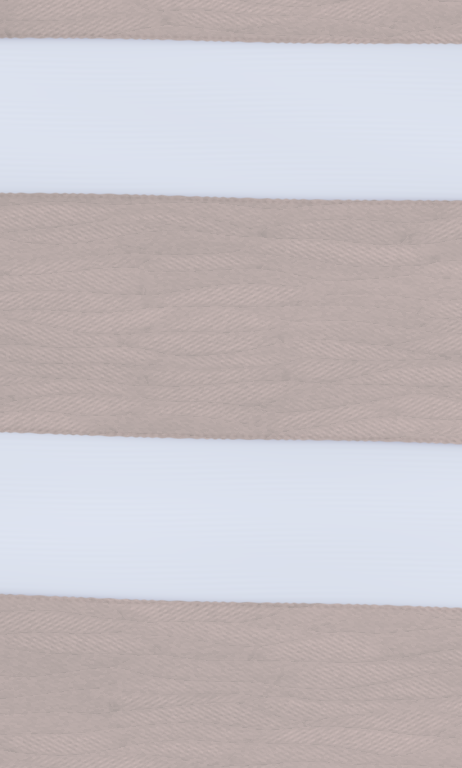
Reproduce this texture procedurally as a Shadertoy shader.

```glsl
// Zebra blind: woven taupe bands alternating with pale sheer gaps, hanging slightly askew.
// Stretched cellular noise shapes the slubs of the weave, crossed sines draw the twill,
// and a signed distance to the nearest gap gives the hems and shadows.

vec2 hash2(vec2 p) {
    vec3 q = fract(p.xyx * vec3(0.1031, 0.1030, 0.0973));
    q += dot(q, q.yzx + 33.33);
    return fract((q.xx + q.yz) * q.zy);
}

// x: distance to the cell border, y: height above the cell centre, z: cell random
vec3 cellular(vec2 p) {
    vec2 base = floor(p);
    float nearest = 9.0, second = 9.0, height = 0.0, id = 0.0;
    for (int j = -1; j <= 1; j++)
    for (int i = -1; i <= 1; i++) {
        vec2 cell = base + vec2(i, j);
        vec2 rnd = hash2(cell + 40.0);
        vec2 d = p - cell - 0.1 - 0.8 * rnd;
        float dist = length(d);
        if (dist < nearest) {
            second = nearest;
            nearest = dist;
            height = d.y;
            id = fract(rnd.x * 7.3 + rnd.y * 5.1);
        } else {
            second = min(second, dist);
        }
    }
    return vec3(second - nearest, height, id);
}

vec3 wovenBand(vec2 p) {
    // long wavy slubs
    vec2 bent = p + vec2(0.0, 0.005 * sin(p.x * 13.0 + p.y * 21.0)
                            + 0.003 * sin(p.x * 29.0 - p.y * 47.0));
    vec3 slub = cellular(bent * vec2(5.5, 42.0));
    vec3 wisp = cellular(bent * vec2(9.0, 95.0) + 17.0);
    float raised = smoothstep(0.02, 0.4, slub.x) * smoothstep(0.1, 0.45, slub.z);

    // twill leaning either way, broken into short stitches
    float lean = slub.z > 0.62 ? -1.0 : 1.0;
    float stitch = sin(960.0 * (p.y + lean * 0.55 * p.x))
                 * (0.65 + 0.35 * sin(720.0 * p.x - lean * 260.0 * p.y));
    float grain = cellular(p * vec2(170.0, 340.0)).z - 0.5;

    // thin broken seam beneath some slubs
    float seam = (1.0 - smoothstep(0.0, 0.13, slub.x)) * smoothstep(0.0, 0.3, -slub.y)
               * smoothstep(-0.3, 0.6, sin(310.0 * p.x + 6.0 * slub.z));

    float tone = 0.38 + 0.28 * raised + 0.4 * (p.x - 0.3)
               + 0.3 * (wisp.z - 0.5) * smoothstep(0.0, 0.3, wisp.x)
               + 0.25 * slub.y + stitch * (0.13 + 0.5 * raised)
               + 0.55 * grain - 0.6 * seam
               + 0.12 * sin(p.y * 31.0 + 2.0 * sin(p.x * 5.0));
    return mix(vec3(0.70, 0.65, 0.64), vec3(0.75, 0.69, 0.68), tone);
}

vec3 sheerGap(vec2 p) {
    float threads = sin(p.y * 830.0 + 2.0 * sin(p.x * 11.0))
                  * (0.5 + 0.5 * sin(p.x * 17.0 + p.y * 90.0));
    float cloud = sin(p.x * 7.0 + 3.0 * sin(p.y * 9.0)) * sin(p.y * 23.0 + p.x * 4.0);
    return vec3(0.863, 0.886, 0.935) + 0.004 * threads + 0.006 * cloud;
}

void mainImage(out vec4 fragColor, in vec2 fragCoord) {
    vec2 p = fragCoord / iResolution.y;
    float pixel = 1.0 / iResolution.y;

    // distance down the blind, with a tilt that grows towards the bottom
    float down = 1.0 - p.y;
    float drop = down - p.x * (0.013 + 0.02 * down) - 0.0495;

    // repeat of gap and band; each gap is a little taller than the last
    float index = floor((drop + 0.15) / 0.5143);
    float inGap = drop - index * 0.5143 + 0.0012 * sin(p.x * 12.0 + index * 2.0);
    float gapHeight = 0.2018 + 0.0091 * index;
    float edge = abs(inGap - 0.5 * gapHeight) - 0.5 * gapHeight;

    // soft shadow along the gap edges, uneven from side to side
    vec3 sheer = sheerGap(p);
    float side = 0.5 + 0.5 * cos(p.x * 6.0 + index * 3.0);
    float upper = step(inGap, 0.5 * gapHeight);
    float shade = mix(0.75 - 0.35 * side, 0.35 + 0.6 * side, upper);
    sheer = mix(sheer, vec3(0.74, 0.75, 0.82), shade * exp(-abs(edge) / 0.0035));
    sheer -= 0.02 * exp(-abs(edge) / 0.02);

    // cloth with a darker, stitched hem
    vec3 cloth = wovenBand(p);
    float hem = exp(-pow((edge - 0.004) / 0.0022, 2.0));
    cloth -= 0.035 * hem * (0.6 + 0.4 * sin(p.x * 640.0));

    float frayed = edge + 0.0005 * sin(p.x * 410.0 + 3.0 * sin(p.x * 67.0));
    fragColor = vec4(mix(sheer, cloth, smoothstep(-pixel, pixel, frayed)), 1.0);
}
```
